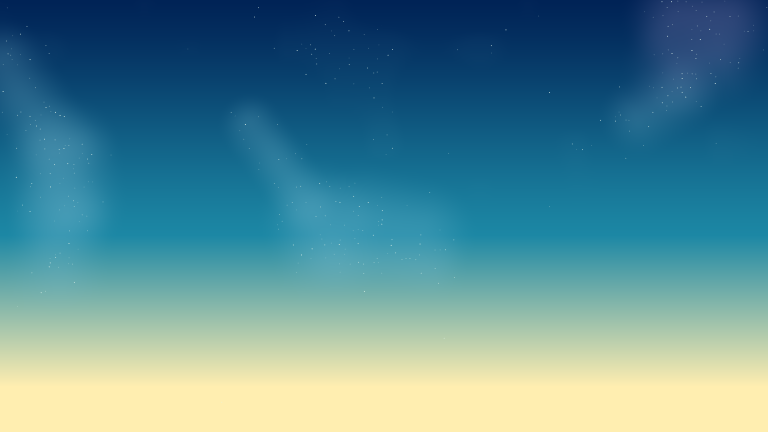
A WebGL 1 fragment shader for this background:

```glsl
precision highp float;
// Twilight sky over a pale horizon, with soft nebula clouds and clustered fine stars.

uniform vec2 u_resolution;

const vec3 NAVY = vec3(0.0, 0.135, 0.335);
const vec3 TEAL = vec3(0.11, 0.53, 0.645);
const vec3 CREAM = vec3(1.0, 0.932, 0.69);
const vec3 BLUE_MIST = vec3(0.52, 0.76, 0.84);
const vec3 VIOLET_MIST = vec3(0.52, 0.50, 0.70);
const vec3 STARLIGHT = vec3(0.88, 0.96, 0.92);

float hash(vec2 p) {
  vec3 q = fract(vec3(p.xyx) * 0.1031);
  q += dot(q, q.yzx + 33.33);
  return fract((q.x + q.y) * q.z);
}

float noise(vec2 p) {
  vec2 cell = floor(p);
  vec2 f = fract(p);
  f = f * f * (3.0 - 2.0 * f);
  float low = mix(hash(cell), hash(cell + vec2(1.0, 0.0)), f.x);
  float high = mix(hash(cell + vec2(0.0, 1.0)), hash(cell + 1.0), f.x);
  return mix(low, high, f.y);
}

// Soft glow around the segment from a to b, vanishing at the given radius.
float glow(vec2 p, vec2 a, vec2 b, float radius) {
  vec2 ab = b - a;
  float t = clamp(dot(p - a, ab) / dot(ab, ab), 0.0, 1.0);
  return 1.0 - smoothstep(0.0, radius, length(p - a - ab * t));
}

// Union of two soft masks.
float blend(float a, float b) {
  return a + b - a * b;
}

vec3 skyGradient(float y) {
  vec3 upper = mix(TEAL, NAVY, smoothstep(0.455, 1.0, y) * 0.35
                               + clamp((y - 0.455) / 0.545, 0.0, 1.0) * 0.65);
  return mix(CREAM, upper, clamp((y - 0.105) / 0.35, 0.0, 1.0));
}

float leftCloud(vec2 p) {
  float top = glow(p, vec2(0.01, 0.85), vec2(0.13, 0.66), 0.11) * 0.55;
  float body = glow(p, vec2(0.14, 0.64), vec2(0.15, 0.53), 0.15) * 0.75;
  float tail = glow(p, vec2(0.14, 0.50), vec2(0.13, 0.34), 0.13) * 0.55;
  return blend(top, blend(body, tail));
}

float middleCloud(vec2 p) {
  float arm = glow(p, vec2(0.58, 0.71), vec2(0.71, 0.53), 0.08) * 0.5;
  float bend = glow(p, vec2(0.73, 0.50), vec2(0.76, 0.41), 0.14) * 0.65;
  float crest = glow(p, vec2(0.84, 0.49), vec2(0.97, 0.46), 0.14) * 0.55;
  float base = glow(p, vec2(0.80, 0.40), vec2(0.99, 0.38), 0.10) * 0.45;
  return blend(blend(arm, bend), blend(crest, base));
}

float rightCloud(vec2 p) {
  float top = glow(p, vec2(1.57, 0.96), vec2(1.69, 0.96), 0.14) * 0.65;
  float body = glow(p, vec2(1.57, 0.85), vec2(1.66, 0.88), 0.14) * 0.55;
  float foot = glow(p, vec2(1.48, 0.73), vec2(1.58, 0.79), 0.10) * 0.45;
  return blend(top, blend(body, foot));
}

// One jittered star per occupied grid cell; density is the occupancy chance.
float stars(vec2 p, float cellSize, float density, float pixel) {
  vec2 cell = floor(p / cellSize);
  vec2 jitter = vec2(hash(cell + 17.0), hash(cell + 53.0));
  vec2 center = (cell + 0.25 + 0.5 * jitter) * cellSize;
  float radius = 0.0012;
  float disc = 1.0 - smoothstep(radius - 0.5 * pixel, radius + 0.5 * pixel,
                                length(p - center));
  float brightness = mix(0.15, 0.75, pow(hash(cell + 91.0), 2.0));
  return disc * brightness * step(hash(cell), density);
}

void main() {
  vec2 uv = gl_FragCoord.xy / u_resolution;
  vec2 p = uv * vec2(16.0 / 9.0, 1.0);
  float pixel = 1.0 / u_resolution.y;

  vec3 color = skyGradient(uv.y);

  // Clouds, gently broken up and faded toward the horizon.
  float texture = mix(0.85, 1.15, noise(p * 12.0));
  float fade = smoothstep(0.22, 0.42, p.y);
  float blueMist = blend(leftCloud(p), middleCloud(p)) * fade;
  float violetMist = rightCloud(p);
  color = mix(color, BLUE_MIST, blueMist * texture * 0.42);
  vec3 rightTint = mix(BLUE_MIST, VIOLET_MIST, smoothstep(0.68, 0.9, p.y));
  color = mix(color, rightTint, violetMist * texture * 0.46);

  // Stars crowd inside the clouds and form loose groups in the open sky.
  float groups = smoothstep(0.62, 0.9, noise(p * 9.0 + 4.0));
  float openSky = smoothstep(0.5, 0.65, p.y) * groups;
  color = mix(color, BLUE_MIST, openSky * 0.025);
  float density = 0.22 * blend(blueMist, violetMist) + 0.10 * openSky;
  color = mix(color, STARLIGHT, stars(p, 0.011, density, pixel));

  gl_FragColor = vec4(color, 1.0);
}
```
